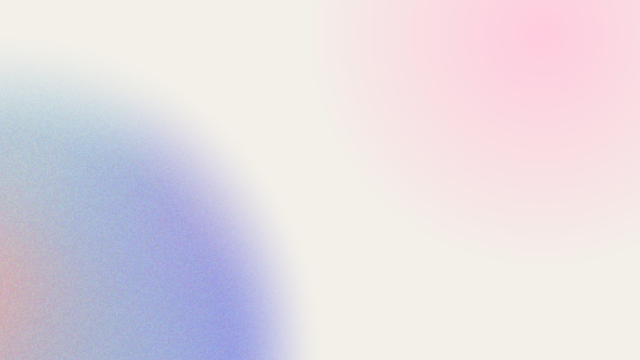
A Shadertoy shader for this background:

```glsl
// Cream backdrop with a pink radial glow and a soft, grainy blue-violet orb.

// Lengths are in canvas heights, origin at the lower left.
const vec3 CREAM = vec3(0.953, 0.941, 0.914);
const vec3 PINK = vec3(1.0, 0.80, 0.872);
const vec2 GLOW_CENTER = vec2(1.505, 0.907);
const float GLOW_RADIUS = 0.67;

const vec2 ORB_CENTER = vec2(0.0, -0.01);
const float ORB_RADIUS = 0.765;
const float EDGE_SIDE = 0.135;   // half width of the fade at the right
const float EDGE_TOP = 0.165;    // half width of the fade at the top
const float TINT_FALLOFF = 24.0;
const float GRAIN_SCALE = 288.0;
const float GRAIN_AMOUNT = 0.075;

// Tints inside the orb and where each one is strongest
const int TINTS = 8;
const vec2 TINT_POS[TINTS] = vec2[](
    vec2(-0.04, 0.20), vec2(0.00, 0.50), vec2(0.08, 0.68), vec2(0.25, 0.42),
    vec2(0.40, 0.07), vec2(0.18, 0.07), vec2(0.53, 0.37), vec2(0.66, 0.12));
const vec3 TINT_COLOR[TINTS] = vec3[](
    vec3(0.87, 0.68, 0.67), vec3(0.74, 0.75, 0.79),
    vec3(0.71, 0.82, 0.87), vec3(0.64, 0.72, 0.85),
    vec3(0.63, 0.70, 0.85), vec3(0.69, 0.71, 0.79),
    vec3(0.66, 0.65, 0.87), vec3(0.59, 0.61, 0.89));

vec3 hash32(vec2 p) {
    vec3 q = fract(p.xyx * vec3(0.1031, 0.1030, 0.0973));
    q += dot(q, q.yxz + 33.33);
    return fract((q.xxy + q.yzz) * q.zyx);
}

// Smoothly interpolated colour noise
vec3 grain(vec2 p) {
    vec2 cell = floor(p);
    vec2 f = smoothstep(0.0, 1.0, fract(p));
    vec3 low = mix(hash32(cell), hash32(cell + vec2(1, 0)), f.x);
    vec3 high = mix(hash32(cell + vec2(0, 1)), hash32(cell + vec2(1, 1)), f.x);
    return mix(low, high, f.y) - 0.5;
}

// Normalised Gaussian blend of the tints
vec3 orbColor(vec2 p) {
    vec3 sum = vec3(0.0);
    float total = 0.0;
    for (int i = 0; i < TINTS; i++) {
        vec2 d = p - TINT_POS[i];
        float weight = exp(-TINT_FALLOFF * dot(d, d)) + 1e-8;
        sum += weight * TINT_COLOR[i];
        total += weight;
    }
    return sum / total;
}

float orbMask(vec2 p) {
    vec2 d = p - ORB_CENTER;
    float r = length(d);
    float edge = mix(EDGE_SIDE, EDGE_TOP, clamp(d.y / max(r, 1e-4), 0.0, 1.0));
    return 1.0 - smoothstep(ORB_RADIUS - edge, ORB_RADIUS + edge, r);
}

void mainImage(out vec4 fragColor, in vec2 fragCoord) {
    vec2 p = fragCoord / iResolution.y;

    // Pink glow
    float glow = clamp(1.0 - distance(p, GLOW_CENTER) / GLOW_RADIUS, 0.0, 1.0);
    vec3 color = mix(CREAM, PINK, glow);

    // Grainy orb
    vec3 orb = orbColor(p) + GRAIN_AMOUNT * grain(p * GRAIN_SCALE);
    color = mix(color, orb, orbMask(p));

    fragColor = vec4(color, 1.0);
}
```
